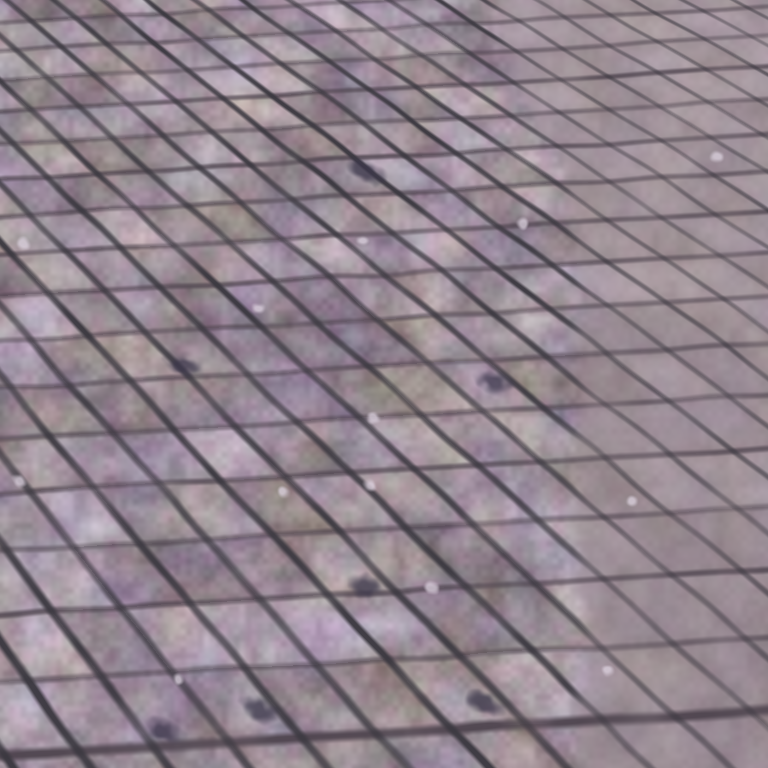
Reproduce this texture procedurally as a three.js fragment shader.

```glsl
varying vec2 vUv;

float hash(vec2 p) {
  vec3 q = fract(p.xyx * vec3(0.1031, 0.1030, 0.0973));
  q += dot(q, q.yzx + 33.33);
  return fract((q.x + q.y) * q.z);
}

float noise(vec2 p) {
  vec2 i = floor(p), f = fract(p);
  f = f * f * (3.0 - 2.0 * f);
  return mix(mix(hash(i), hash(i + vec2(1.0, 0.0)), f.x),
             mix(hash(i + vec2(0.0, 1.0)), hash(i + 1.0), f.x), f.y);
}

// Distance to the nearest whole number
float toJoint(float t) {
  return abs(fract(t + 0.5) - 0.5);
}

// Sparse soft spots, at most one in each cell of a loose grid
float spots(vec2 uv, float cells, vec2 radius, float chance, float seed) {
  vec2 id = floor(uv * cells);
  vec2 centre = 0.3 + 0.4 * vec2(hash(id + seed), hash(id + seed + 7.0));
  vec2 d = (fract(uv * cells) - centre) / cells;
  d = vec2(d.x * 0.92 - d.y * 0.39, d.x * 0.39 + d.y * 0.92) / radius;
  d += 0.5 * (vec2(noise(uv * 90.0), noise(uv * 90.0 + 40.0)) - 0.5);
  return (1.0 - smoothstep(0.35, 1.2, length(d))) * step(hash(id + seed + 19.0), chance);
}

void main() {
  vec2 uv = vUv;

  // Perspective paving grid: rows tilt up slightly, columns run down to the right
  vec2 bent = uv + 0.004 * (vec2(noise(uv * 14.0), noise(uv * 14.0 + 50.0)) - 0.5);
  float depth = 2.389 - bent.y + 0.058 * bent.x;
  float row = 56.38 / depth + 0.24;
  float column = ((bent.x + 1.497) / depth - 1.043) / 0.041;
  vec2 tile = floor(vec2(column, row));
  float rowDistance = toJoint(row) * depth * depth / 56.38;
  float columnDistance = toJoint(column) * depth * 0.041 * 0.69;

  // The smoother paving on the right
  float border = 0.755 - 0.11 * smoothstep(0.68, 1.0, uv.y) + 0.02 * (noise(uv * 25.0) - 0.5);
  float plain = smoothstep(border - 0.015, border + 0.015, uv.x);
  float rough = 1.0 - plain;

  // Stone tone: tile variation, blotches and grain
  float tone = 0.13 * (hash(tile) - 0.5) + 0.13 * (noise(uv * 16.0) - 0.5)
             + 0.12 * (noise(uv * 48.0 + 9.0) - 0.5) + 0.07 * (noise(uv * 130.0) - 0.5);
  vec3 stone = mix(vec3(0.645, 0.59, 0.63), vec3(0.63, 0.575, 0.605), plain);
  stone += tone * mix(1.0, 0.4, plain);
  stone += 0.05 * plain * (uv.y - 0.5);

  // Yellow, green and violet tints
  float warm = noise(uv * 22.0 + 31.0) + 0.5 * hash(tile + 5.0) - 0.75;
  float green = noise(uv * 55.0 + 71.0) - 0.5;
  stone += mix(1.0, 0.35, plain) * (warm * vec3(0.025, 0.025, -0.06)
         + green * vec3(-0.035, 0.04, -0.01));

  // Pale worn tiles
  float pale = smoothstep(0.8, 0.95, hash(tile + 23.0)) * rough;
  stone += pale * vec3(0.07, 0.075, 0.055) * noise(uv * 20.0 + 3.0);

  // Joints, each line with its own strength and broken by wear
  float lineRow = floor(row + 0.5);
  float lineColumn = floor(column + 0.5);
  float wear = 0.65 + 0.5 * noise(uv * 19.0 + 13.0);
  float heavy = 1.0 - step(24.5, lineRow);
  float near = mix(0.8, 1.15, 1.0 - uv.y);
  float rowWidth = (0.0052 + 0.003 * heavy) * near;
  float columnWidth = 0.0058 * near * mix(1.0, 0.85, plain);
  float rowJoint = 1.0 - smoothstep(0.1 * rowWidth, 1.25 * rowWidth, rowDistance);
  float columnJoint = 1.0 - smoothstep(0.15 * columnWidth, 1.2 * columnWidth, columnDistance);
  rowJoint *= wear * mix(0.5 + 0.25 * hash(vec2(lineRow, 3.0)), 1.0, heavy);
  columnJoint *= wear * (0.75 + 0.25 * hash(vec2(lineColumn, 8.0))) * mix(1.0, 0.6, plain);

  // Soft grime beside the joints
  float grime = exp(-min(rowDistance, columnDistance) * 110.0);
  stone -= 0.055 * grime * mix(1.0, 0.6, plain);
  vec3 color = mix(stone, vec3(0.31, 0.27, 0.31), min(rowJoint, 0.95));
  color = mix(color, vec3(0.23, 0.22, 0.25), min(columnJoint, 0.95));

  // Dark stains and bright chips
  float stain = spots(uv, 7.0, vec2(0.026, 0.015), 0.2, 4.0) * rough;
  float chip = spots(uv + 0.03, 9.0, vec2(0.009, 0.008), 0.12, 61.0);
  color = mix(color, vec3(0.23, 0.21, 0.29), 0.75 * stain);
  color = mix(color, vec3(0.86, 0.82, 0.87), 0.75 * chip);

  gl_FragColor = vec4(clamp(color, 0.0, 1.0), 1.0);
}
```
